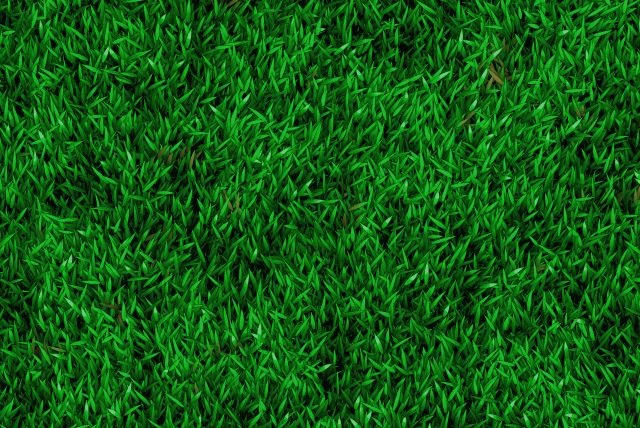
Give the GLSL for this texture, as a Shadertoy shader.

```glsl
#define LAYERS 12
#define CELL 0.034
#define HALF_LENGTH 0.024
#define HALF_WIDTH 0.0046
#define SPREAD 1.15
#define LEAN 0.9
#define BEND 0.007
#define SOFTNESS 0.0013
#define SHADOW 0.22
#define CONTRAST 1.5
#define BRIGHTNESS 0.53

const vec3 BLACK_GREEN = vec3(0.015, 0.04, 0.018);
const vec3 DEEP_GREEN = vec3(0.03, 0.21, 0.03);
const vec3 MID_GREEN = vec3(0.04, 0.36, 0.05);
const vec3 LEAF_GREEN = vec3(0.05, 0.52, 0.06);
const vec3 BRIGHT_GREEN = vec3(0.07, 0.70, 0.12);
const vec3 GLOSS = vec3(0.42, 0.78, 0.50);
const vec3 STRAW = vec3(0.55, 0.42, 0.20);

float hash(vec2 p) {
    return fract(sin(dot(p, vec2(127.1, 311.7))) * 43758.5453);
}

vec4 hash4(vec2 p) {
    return vec4(hash(p), hash(p + 19.19), hash(p + 47.43), hash(p + 83.71));
}

float noise(vec2 p) {
    vec2 i = floor(p), f = fract(p);
    f = f * f * (3.0 - 2.0 * f);
    return mix(mix(hash(i), hash(i + vec2(1, 0)), f.x),
               mix(hash(i + vec2(0, 1)), hash(i + vec2(1, 1)), f.x), f.y);
}

// Tone 0..1 to colour, from deep shade to glossy highlight
vec3 grassColor(float tone) {
    vec3 c = mix(BLACK_GREEN, DEEP_GREEN, smoothstep(0.06, 0.26, tone));
    c = mix(c, MID_GREEN, smoothstep(0.24, 0.48, tone));
    c = mix(c, LEAF_GREEN, smoothstep(0.46, 0.70, tone));
    c = mix(c, BRIGHT_GREEN, smoothstep(0.68, 0.88, tone));
    return mix(c, GLOSS, smoothstep(0.95, 1.12, tone));
}

// x: distance to the blade edge, y: side -1..1, z: base to tip 0..1
vec3 blade(vec2 p, float angle, vec2 size, float bend) {
    float c = cos(angle), s = sin(angle);
    p = vec2(c * p.x - s * p.y, s * p.x + c * p.y);
    float along = clamp(p.y / size.y * 0.5 + 0.5, 0.0, 1.0);
    p.x -= bend * (along * along - 0.3);
    float width = size.x * smoothstep(-0.3, 0.35, along) * (1.0 - along * along * along);
    float edge = max(abs(p.x) - width, abs(p.y) - size.y);
    return vec3(edge, clamp(p.x / size.x, -1.0, 1.0), along);
}

void mainImage(out vec4 fragColor, in vec2 fragCoord) {
    vec2 uv = fragCoord / iResolution.y;
    float soft = max(SOFTNESS, 0.7 / iResolution.y);

    // Broad variation of light, hollows and dry patches
    float clump = 0.6 * noise(uv * 9.0) + 0.4 * noise(uv * 21.0 + 7.0) - 0.5;
    float dryPatch = smoothstep(0.80, 0.95, noise(uv * 11.0 + 31.0));

    float tone = 0.03;
    float dry = 0.0;

    // Blades, from the bottom layer to the top
    for (int layer = 0; layer < LAYERS; layer++) {
        float level = float(layer);
        float depth = pow(0.78, float(LAYERS - 1) - level);
        vec2 grid = uv / CELL + vec2(0.37, 0.61) * level;
        vec2 home = floor(grid);

        for (int y = 1; y >= -1; y--) {
            for (int x = -1; x <= 1; x++) {
                vec2 cell = home + vec2(x, y);
                vec2 id = cell + 13.7 * level;
                vec4 place = hash4(id);
                vec4 look = hash4(id + 5.3);
                vec2 offset = (grid - cell - place.xy) * CELL;
                vec2 center = uv - offset;

                float lean = LEAN * (noise(center * 5.0 + 3.0) - 0.4);
                float angle = lean + SPREAD * (place.z + look.w - 1.0) * 1.3;
                vec2 size = vec2(HALF_WIDTH * mix(0.65, 1.2, look.x),
                                 HALF_LENGTH * mix(0.6, 1.25, place.w));
                vec3 b = blade(offset, angle, size, BEND * (look.y * 2.0 - 1.0));

                float mask = 1.0 - smoothstep(-soft, soft, b.x);
                float halo = 1.0 - smoothstep(0.0, 0.004, b.x);
                float light = 0.40 * (depth - 0.5) + 0.36 * (look.z - 0.5)
                            + 0.34 * (b.z - 0.5) + 0.36 * clump
                            + 0.07 * b.y * sign(look.y - 0.5);
                float shine = step(0.86, look.x) * smoothstep(0.35, 0.6, b.z)
                            * (1.0 - smoothstep(0.65, 0.95, b.z)) * depth;
                float bladeTone = clamp(BRIGHTNESS + CONTRAST * light, 0.02, 1.0);

                tone *= 1.0 - SHADOW * halo;
                tone = mix(tone, bladeTone + 0.22 * shine, mask);
                dry = mix(dry, step(0.78, look.y) * dryPatch, mask);
            }
        }
    }

    vec3 color = grassColor(tone);
    color = mix(color, STRAW * (0.25 + 0.75 * tone), 0.75 * dry);
    fragColor = vec4(color, 1.0);
}
```
